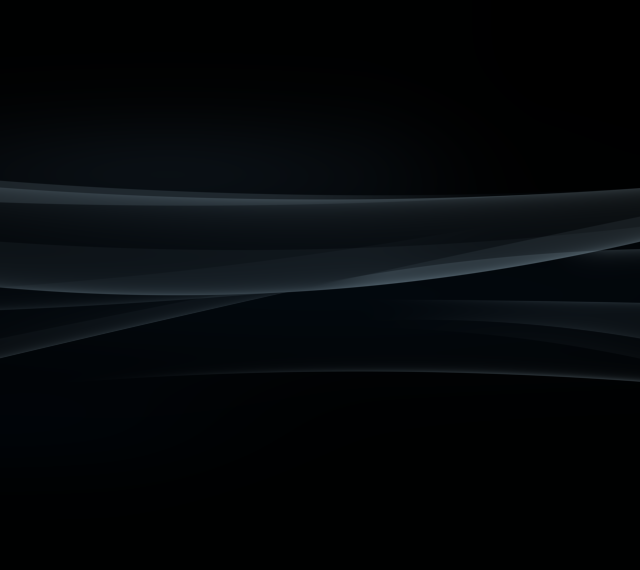
Reproduce this background procedurally as a WebGL 2 fragment shader.

```glsl
#version 300 es
precision highp float;
// Translucent silk-like ribbons crossing a near-black blue field.
// Each ribbon edge is a parabola given by its left, middle and right heights;
// light is crisp at an edge and decays exponentially into the sheet.
uniform vec2 u_resolution;
out vec4 fragColor;

// Parabola through heights at x = 0, 0.5 and 1
float arc(float x, float left, float mid, float right) {
  return left + x * (4.0 * mid - 3.0 * left - right)
       + x * x * 2.0 * (left - 2.0 * mid + right);
}

// Antialiased inside test for a signed distance
float inside(float d) {
  float w = 0.8 / u_resolution.y;
  return smoothstep(-w, w, d);
}

// Light that starts sharply at an edge and fades over the given reach
float veil(float d, float reach) {
  return inside(d) * exp(-max(d, 0.0) / reach);
}

// Soft elliptical glow
float haze(vec2 p, vec2 center, vec2 size) {
  vec2 q = (p - center) / size;
  return exp(-dot(q, q));
}

void main() {
  vec2 p = gl_FragCoord.xy / u_resolution;
  float x = p.x, y = p.y;

  // Ribbon edges, from top to bottom
  float crest = arc(x, 0.683, 0.658, 0.670);
  float ridge = arc(x, 0.671, 0.650, 0.670);
  float lip = arc(x, 0.645, 0.642, 0.672);
  float fold = arc(x, 0.576, 0.563, 0.602);
  float hem = arc(x, 0.4956, 0.491, 0.576);
  float crease = arc(x, 0.496, 0.5556, 0.656);
  float sash = arc(x, 0.371, 0.500, 0.620);
  float tuck = arc(x, 0.456, 0.494, 0.560);
  float wing = arc(x, 0.351, 0.503, 0.563);
  float shelf = arc(x, 0.470, 0.475, 0.469);
  float shelfHem = arc(x, 0.319, 0.432, 0.406);
  float shadowHem = arc(x, 0.349, 0.425, 0.371);
  float thread = arc(x, 0.319, 0.348, 0.3304);

  float toRight = smoothstep(0.45, 0.9, x);
  float toLeft = 1.0 - smoothstep(0.2, 0.75, x);
  float aboveHem = inside(y - hem);
  float belowHem = 1.0 - aboveHem;

  // Dark field with blue hazes
  vec3 color = vec3(0.001, 0.004, 0.005);
  color += vec3(0.034, 0.050, 0.066) * haze(p, vec2(0.26, 0.70), vec2(0.42, 0.10));
  color += vec3(0.008, 0.026, 0.045) * haze(p, vec2(0.5, 0.48), vec2(1.1, 0.15));
  color += vec3(0.000, 0.010, 0.022) * haze(p, vec2(0.0, 0.25), vec2(0.40, 0.09));
  color *= 1.0 - 0.75 * inside(y - crest) * smoothstep(0.55, 0.85, x);

  // Upper ribbon: thin crest, bright band and falling gradient
  float light = 0.11 * inside(crest - y) * inside(y - ridge) * (1.0 - smoothstep(0.4, 0.85, x));
  light += inside(ridge - y) * inside(y - lip) * mix(0.10, 0.05, smoothstep(0.0, 0.7, x));
  light += 0.09 * veil(ridge - y, 0.012) * (0.7 + 0.5 * smoothstep(0.1, 0.5, x));
  light += mix(0.055, 0.085, smoothstep(0.0, 0.6, x)) * veil(ridge - y, 0.065) * aboveHem;

  // Central sheet between fold and hem, split by a faint diagonal crease
  float sheet = inside(fold - y) * aboveHem;
  light += sheet * (0.030 + 0.035 * veil(y - hem, 0.05)) * (1.0 - 0.35 * toRight);
  light += 0.022 * inside(crease - y) * aboveHem * (1.0 - smoothstep(0.55, 0.8, x));
  light += 0.13 * veil(y - hem, 0.007) * (0.65 + 0.35 * smoothstep(0.0, 0.12, x));
  light += 0.04 * veil(y - hem, 0.025);

  // Diagonal sash: right half over the sheet, left half beneath the hem
  light += inside(sash - y) * aboveHem * smoothstep(0.45, 0.6, x) * mix(0.035, 0.060, toRight);
  float wingFade = smoothstep(0.48, 0.62, x);
  light += wingFade * aboveHem * (0.05 * inside(wing - y) + 0.04 * veil(wing - y, 0.010));
  light += 0.15 * belowHem * smoothstep(0.85, 0.96, x) * veil(wing - y, 0.013);
  float leftSash = belowHem * inside(y - sash) * toLeft;
  light += leftSash * (0.09 * veil(y - sash, 0.006) + 0.06 * veil(y - sash, 0.030));
  light += leftSash * (0.07 * veil(y - tuck, 0.006) + 0.025 * veil(y - tuck, 0.025));
  light += 0.025 * leftSash * veil(sash + 0.035 * (1.0 - x) - y, 0.02);

  // Lower right shelves
  float shelfFade = smoothstep(0.55, 0.95, x) * belowHem;
  float shelfBody = inside(shelf - y) * inside(y - shelfHem);
  light += shelfFade * shelfBody * (0.045 + 0.10 * veil(shelf - y, 0.006));
  light += shelfFade * shelfBody * 0.06 * veil(y - shelfHem, 0.010);
  light += shelfFade * 0.032 * inside(shelfHem - y) * veil(y - shadowHem, 0.035);

  // Bottom thread with a faint upward bloom
  float threadFade = smoothstep(0.08, 0.55, x) * (0.65 + 0.45 * toRight);
  light += threadFade * (0.16 * veil(y - thread, 0.0045) + 0.035 * veil(y - thread, 0.016));
  color *= 1.0 - 0.45 * inside(thread - y) * smoothstep(0.15, 0.6, x);

  color += light * vec3(0.82, 0.94, 1.0);
  fragColor = vec4(color, 1.0);
}
```
